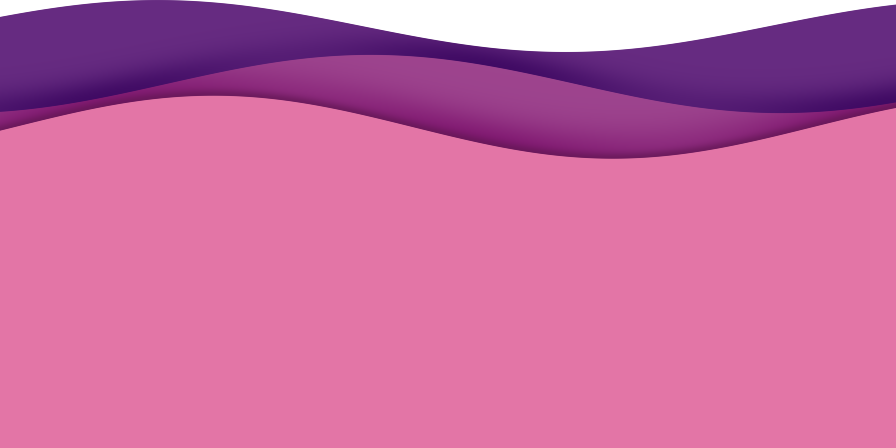
Write a WebGL 2 fragment shader that draws this background.

```glsl
#version 300 es
precision highp float;
// Three overlapping paper waves below a white strip: purple, magenta and pink.
// Each crest line is a cosine; every sheet casts a soft shadow on the one behind,
// deepest where the shadow strength, a slower sine along x, peaks.
uniform vec2 u_resolution;
out vec4 fragColor;

const float PI = 3.14159265;

// Height of a cosine crest line, given its first crest and half period.
float wave(float x, float crest, float halfPeriod, float middle, float amplitude) {
    return middle + amplitude * cos((x - crest) * PI / halfPeriod);
}

// Coverage of the sheet lying below a line, for a signed height above it.
float below(float height) {
    float pixel = 1.0 / u_resolution.y;
    return 1.0 - smoothstep(-0.6 * pixel, 0.6 * pixel, height);
}

// Soft shadow that fades with height above the sheet in front.
float shadow(float height, float reach) {
    float t = max(height, 0.0) / reach;
    return exp(-t * t);
}

void main() {
    // The canvas spans 2 by 1 units.
    vec2 p = gl_FragCoord.xy / u_resolution * vec2(2.0, 1.0);

    float purpleHeight = p.y - wave(p.x, 0.352, 0.911, 0.942, 0.058);
    float magentaHeight = p.y - wave(p.x, 0.828, 0.914, 0.8125, 0.065);
    float pinkHeight = p.y - wave(p.x, 0.477, 0.891, 0.716, 0.0703);
    float strength = 0.72 + 0.28 * cos(7.2 * (p.x - 0.22));

    // Purple sheet, shaded by the magenta one.
    vec3 purple = mix(vec3(0.40, 0.168, 0.505), vec3(0.25, 0.04, 0.39),
                      strength * shadow(magentaHeight, 0.048));

    // Magenta sheet, with a wide shadow and a narrow dark rim.
    vec3 magenta = mix(vec3(0.615, 0.265, 0.555), vec3(0.50, 0.09, 0.44),
                       (0.35 + 0.65 * strength) * shadow(pinkHeight, 0.065));
    magenta = mix(magenta, vec3(0.39, 0.09, 0.33), 0.75 * shadow(pinkHeight, 0.014));

    // Stack the sheets from back to front.
    vec3 color = vec3(1.0);
    color = mix(color, purple, below(purpleHeight));
    color = mix(color, magenta, below(magentaHeight));
    color = mix(color, vec3(0.89, 0.46, 0.65), below(pinkHeight));
    fragColor = vec4(color, 1.0);
}
```
